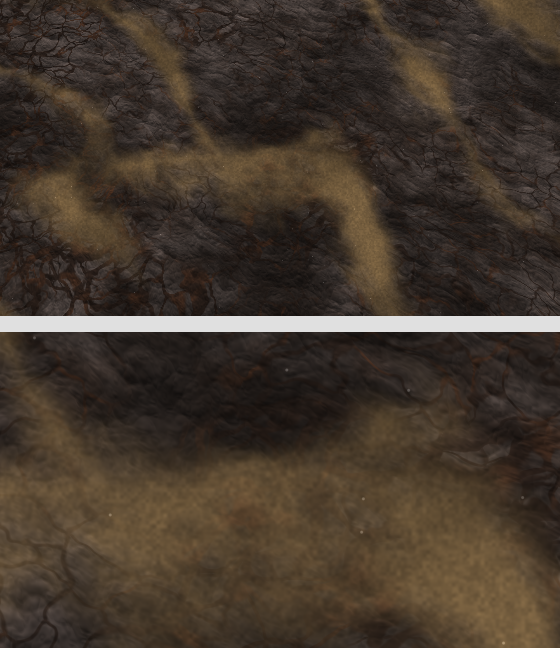
Top, the full canvas; bottom, a detail of the centre.
Reproduce this texture procedurally as a WebGL 1 fragment shader.

```glsl
precision highp float;
// Dark weathered rock laced with rusty roots and cracks, partly covered by soft sand drifts.
// Ridged noise gives the lit relief, warped Voronoi borders give roots and cracks,
// and noisy diagonal streams with one cross bar decide where the sand settles.

uniform vec2 u_resolution;

const vec3 ROCK_DARK  = vec3(0.146, 0.122, 0.110);
const vec3 ROCK_GREY  = vec3(0.246, 0.216, 0.204);
const vec3 ROOT_DARK  = vec3(0.124, 0.088, 0.070);
const vec3 RUST       = vec3(0.275, 0.165, 0.105);
const vec3 SAND_DAMP  = vec3(0.360, 0.288, 0.190);
const vec3 SAND_LIGHT = vec3(0.485, 0.388, 0.255);

const float ROOT_SCALE   = 5.5;   // cells per canvas height in the coarse root layer
const float CRACK_SCALE  = 16.0;  // crack cells per canvas height
const float RELIEF_SCALE = 10.0;  // largest rock creases
const float RELIEF_STEP  = 0.003; // distance between light samples
const float RELIEF_GAIN  = 4.2;
const float GRAIN_SCALE  = 260.0;
const float FLECK_SCALE  = 60.0;
const float STREAM_GAP   = 0.7;   // spacing of the sand streams
const float STREAM_START = 1.38;

float hash(vec2 p) {
  vec3 q = fract(p.xyx * 0.1031);
  q += dot(q, q.yzx + 33.33);
  return fract((q.x + q.y) * q.z);
}

float noise(vec2 p) {
  vec2 i = floor(p), f = fract(p);
  f = f * f * (3.0 - 2.0 * f);
  return mix(mix(hash(i), hash(i + vec2(1.0, 0.0)), f.x),
             mix(hash(i + vec2(0.0, 1.0)), hash(i + 1.0), f.x), f.y);
}

// Turns each octave so that no grid direction shows.
vec2 nextOctave(vec2 p) { return mat2(1.6, 1.2, -1.2, 1.6) * p + 7.3; }

float fbm(vec2 p) {
  float sum = 0.0, amp = 0.5;
  for (int i = 0; i < 5; i++) {
    sum += amp * noise(p);
    p = nextOctave(p);
    amp *= 0.5;
  }
  return sum;
}

float ridges(vec2 p) {
  float sum = 0.0, amp = 0.5;
  for (int i = 0; i < 5; i++) {
    sum += amp * abs(2.0 * noise(p) - 1.0);
    p = nextOctave(p);
    amp *= 0.53;
  }
  return sum;
}

// Gap between the two nearest cell points: zero along cell borders.
float cellBorder(vec2 p) {
  vec2 i = floor(p), f = fract(p);
  float near = 8.0, second = 8.0;
  for (int y = -1; y <= 1; y++) {
    for (int x = -1; x <= 1; x++) {
      vec2 c = vec2(float(x), float(y));
      float d = length(c + vec2(hash(i + c), hash(i + c + 57.0)) - f);
      second = min(second, max(near, d));
      near = min(near, d);
    }
  }
  return second - near;
}

float segmentDistance(vec2 p, vec2 a, vec2 b) {
  vec2 ab = b - a;
  return length(p - a - ab * clamp(dot(p - a, ab) / dot(ab, ab), 0.0, 1.0));
}

float sandCover(vec2 p, float roughness) {
  float across = p.x + p.y + 0.5 * (noise(p * 3.0 + 3.0) - 0.5);
  float stream = abs(fract((across - STREAM_START) / STREAM_GAP + 0.5) - 0.5) * STREAM_GAP;
  float bend = 0.14 * (noise(p * 4.0 + 21.0) - 0.5);
  float bar = segmentDistance(p + vec2(0.0, bend), vec2(0.35, 0.48), vec2(0.98, 0.52));
  float width = mix(-0.01, 0.27, noise(p * 3.4 + 11.0));
  width -= 0.14 * (1.0 - smoothstep(0.6, 1.05, p.x + p.y));
  return smoothstep(-0.06, 0.12, width - min(stream, 1.7 * bar) + roughness);
}

void main() {
  vec2 p = gl_FragCoord.xy / u_resolution.y;

  // Ground seen at a slant, and a copy stretched down the diagonal
  vec2 ground = vec2(p.x - 0.89, p.y) * (1.0 + 0.5 * p.y) + 4.0;
  vec2 flow = vec2(0.46 * (ground.x - ground.y), 0.75 * (ground.x + ground.y));
  vec2 warp = vec2(fbm(ground * 5.0), fbm(ground * 5.0 + 17.0)) - 0.5;
  flow += 0.07 * warp;

  // Rock tone and relief lit from the upper left
  float height = ridges(flow * RELIEF_SCALE);
  float lit = height - ridges((flow + vec2(-RELIEF_STEP, RELIEF_STEP)) * RELIEF_SCALE);
  float tone = 0.5 * fbm(ground * 4.0 + 31.0) + 0.5 * fbm(flow * 19.0 + 9.0);
  vec3 color = mix(ROCK_DARK, ROCK_GREY, smoothstep(0.3, 0.66, tone));
  color *= 0.80 + 0.32 * smoothstep(0.2, 0.65, noise(ground * 2.8 + 43.0));

  // Two layers of roots, densest at the lower left
  float rootArea = smoothstep(0.3, 0.55, noise(ground * 3.0 + 5.0) + 0.5 * (0.9 - p.x - p.y));
  float rootWidth = 0.06 + 0.14 * noise(ground * 7.0);
  float root = 0.0;
  for (int i = 0; i < 2; i++) {
    float layer = float(i);
    float gap = cellBorder(ground * ROOT_SCALE * (1.0 + layer) + warp * 2.2 + 19.0 * layer);
    root = max(root, 1.0 - smoothstep(0.5 * rootWidth, rootWidth, gap));
  }
  root *= rootArea;

  // Thin rusty cracks along the flow
  float crackGap = cellBorder(flow * CRACK_SCALE + warp * 2.5);
  float crackArea = smoothstep(0.3, 0.6, noise(ground * 6.0 + 71.0));
  float crack = crackArea * (1.0 - smoothstep(0.03, 0.15, crackGap));
  float rust = smoothstep(0.48, 0.74, fbm(ground * 17.0 + 3.0));
  color = mix(color, mix(ROOT_DARK, RUST, 0.7 * rust), max(0.85 * root, 0.7 * crack));
  color = mix(color, RUST, 0.09 * rust * crackArea);
  color *= clamp(1.0 + RELIEF_GAIN * lit, 0.6, 1.6);

  // Sand settles into hollows and leaves wispy edges
  float grain = noise(p * GRAIN_SCALE) - 0.5;
  float roughness = 0.12 * (fbm(flow * 11.0 + 51.0) - 0.48) - 0.08 * (height - 0.38);
  float cover = sandCover(p, roughness);
  vec3 sand = mix(SAND_DAMP, SAND_LIGHT, smoothstep(0.3, 0.65, fbm(p * 6.0 + 13.0)));
  sand *= 1.0 + 0.14 * grain + 0.8 * lit * (1.0 - cover);
  color = mix(color, sand, 0.95 * cover);

  // Fine grit and a few pale round flecks
  color *= 1.0 + 0.16 * (noise(p * GRAIN_SCALE * 0.7 + 29.0) - 0.5);
  vec2 cell = floor(p * FLECK_SCALE);
  float fleck = length(fract(p * FLECK_SCALE) - 0.3 - 0.4 * hash(cell + 13.0));
  color += 0.18 * step(0.988, hash(cell + 83.0)) * (1.0 - smoothstep(0.04, 0.14, fleck));
  gl_FragColor = vec4(color, 1.0);
}
```
